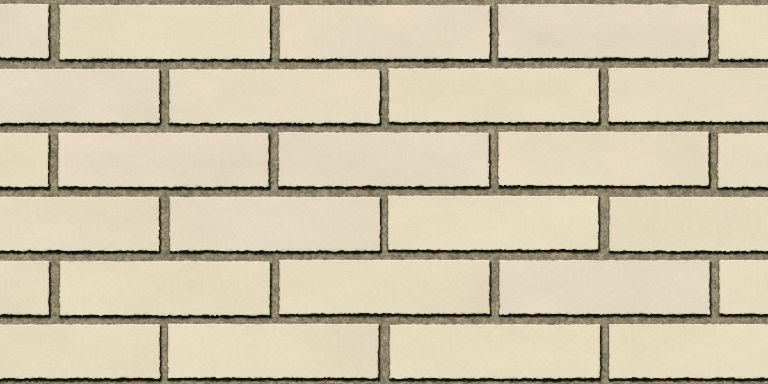
Reproduce this texture procedurally as a WebGL 2 fragment shader.

```glsl
#version 300 es
precision highp float;
// Cream brick wall in running bond with recessed, grainy olive-grey mortar.
uniform vec2 u_resolution;
out vec4 outColor;

float hash(vec2 p) {
  return fract(sin(dot(p, vec2(127.1, 311.7))) * 43758.5453);
}

float noise(vec2 p) {
  vec2 i = floor(p), f = fract(p);
  f = f * f * (3.0 - 2.0 * f);
  return mix(mix(hash(i), hash(i + vec2(1, 0)), f.x),
             mix(hash(i + vec2(0, 1)), hash(i + vec2(1, 1)), f.x), f.y);
}

float boxDistance(vec2 p, vec2 halfSize, float radius) {
  vec2 d = abs(p) - halfSize + radius;
  return length(max(d, 0.0)) + min(max(d.x, d.y), 0.0) - radius;
}

void main() {
  // One unit is the height of a course; six courses fill the canvas.
  vec2 p = gl_FragCoord.xy / u_resolution.y * 6.0;
  float pixel = 6.0 / u_resolution.y;

  // Running bond: every other course shifts by half a brick.
  vec2 pitch = vec2(3.4375, 1.0);
  float row = floor(p.y);
  float x = p.x - 0.844 - 0.5 * pitch.x * mod(row, 2.0);
  vec2 id = vec2(floor(x / pitch.x + 0.5), row);
  vec2 q = vec2(x - id.x * pitch.x, p.y - row - 0.508);
  float tint = hash(id + 3.7);
  q += (vec2(hash(id + 11.3), hash(id + 27.9)) - 0.5) * vec2(0.03, 0.025);

  // Slightly worn outline, roughest along the lower edge.
  float wear = (noise(p * 9.0) - 0.5) * 0.012 + (noise(p * 28.0) - 0.5) * 0.016;
  wear *= q.y < 0.0 ? 1.3 : 0.7;
  vec2 halfSize = vec2(1.645, 0.422);
  float brickEdge = boxDistance(q, halfSize, 0.02) + wear;
  float shadowEdge = boxDistance(q - vec2(0.012, -0.034), halfSize, 0.02) + wear;

  // Sandy mortar with coarse and fine grains.
  float grain = 0.4 * noise(p * 13.0) + 0.6 * noise(p * 34.0 + 5.0);
  vec3 color = mix(vec3(0.42, 0.39, 0.31), vec3(0.70, 0.66, 0.54), grain);
  color *= 0.94 + 0.12 * hash(floor(p * 43.0));

  // Contact shadow below and to the right of each brick.
  float lit = smoothstep(-0.012, 0.04, shadowEdge);
  color = mix(vec3(0.05, 0.06, 0.02), color, lit);

  // Brick face: a tint per brick, soft clouds, a gentle slope and fine grain.
  vec3 face = mix(vec3(0.895, 0.842, 0.755), vec3(0.905, 0.862, 0.742), tint);
  float clouds = noise(p * vec2(1.3, 2.6)) + 0.5 * noise(p * vec2(4.0, 7.0)) - 0.75;
  face *= 1.0 + 0.025 * clouds + 0.012 * (hash(id + 8.1) - 0.5) * q.x;
  face += (noise(p * 38.0) - 0.5) * 0.02;

  // Bright upper arris and a dulled rim on the other sides.
  float rim = smoothstep(-0.035, 0.0, brickEdge);
  float upper = smoothstep(0.38, 0.41, q.y);
  face += rim * mix(-0.09, 0.05, upper);

  color = mix(face, color, smoothstep(-0.6 * pixel, 0.6 * pixel, brickEdge));
  outColor = vec4(clamp(color, 0.0, 1.0), 1.0);
}
```
